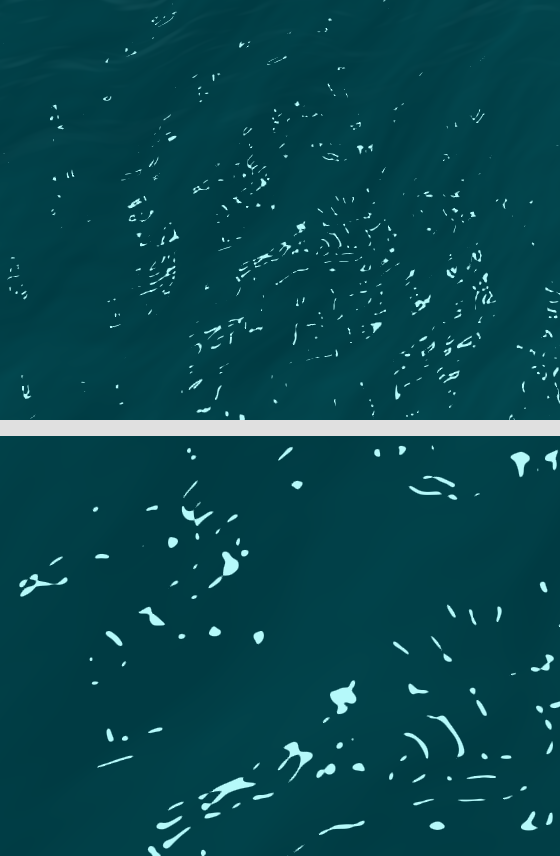
Top, the full canvas; bottom, a detail of the centre.
A Shadertoy shader for this texture:

```glsl
// Dark teal sea seen from above, with scattered sun glints.
// Layered sines give the wave slopes; a glint shows wherever the slope
// comes close to the one that mirrors the sun at that place.

const vec3 DEEP_WATER  = vec3(0.000, 0.232, 0.262);
const vec3 LIGHT_WATER = vec3(0.014, 0.300, 0.330);
const vec3 SKY_SHEEN   = vec3(0.045, 0.045, 0.045);
const vec3 GLINT       = vec3(0.710, 0.975, 0.980);

const vec2  SUN_CENTER    = vec2(0.82, 0.28); // middle of the glitter patch
const float SUN_SPREAD    = 0.35;             // size of the glitter patch
const float GLINT_RADIUS  = 0.275;            // slope tolerance of a glint
const int   GLINT_WAVES   = 44;
const float GLINT_K_LOW   = 18.0;             // wave numbers per canvas height
const float GLINT_K_HIGH  = 240.0;
const float GLINT_FALLOFF = 0.25;             // weakens the short waves
const float WAVE_HEADING  = -0.65;
const float HEADING_RANGE = 1.25;

const int   SWELL_WAVES   = 30;
const float SWELL_K_LOW   = 13.0;
const float SWELL_K_HIGH  = 150.0;
const float SWELL_SKEW    = 0.55;
const float SWELL_CONTRAST = 0.105;

const float TAU = 6.2831853;

float hash(float n) {
    return fract(sin(n * 12.9898 + 4.137) * 43758.5453);
}

// Wave number of layer i, spread evenly over the octaves
float waveNumber(float i, float count, float low, float high) {
    return low * pow(high / low, (i + hash(i + 0.3)) / count);
}

// Bends straight wave fronts into irregular curves
vec2 bend(vec2 p) {
    p += 0.022 * sin(vec2(9.0, 11.0) * p.yx + vec2(1.3, 4.1));
    return p + 0.008 * sin(vec2(27.0, 23.0) * p.yx + vec2(5.2, 0.7));
}

// Surface slope, about unit variance on each axis
vec2 waveSlope(vec2 p) {
    vec2 slope = vec2(0.0);
    float weight = 0.0;
    float count = float(GLINT_WAVES);
    for (int n = 0; n < GLINT_WAVES; n++) {
        float i = float(n);
        float k = waveNumber(i, count, GLINT_K_LOW, GLINT_K_HIGH);
        float amp = pow(k, -GLINT_FALLOFF);
        float heading = WAVE_HEADING + HEADING_RANGE * (2.0 * hash(i + 50.0) - 1.0);
        vec2 dir = vec2(cos(heading), sin(heading));
        slope += amp * dir * cos(k * dot(dir, p) + TAU * hash(i + 90.0));
        weight += amp * amp;
    }
    return slope * 2.0 * inversesqrt(weight);
}

// Soft streaks: waves that vary mainly across the curved crests
float swell(vec2 crest) {
    float sum = 0.0;
    float weight = 0.0;
    float count = float(SWELL_WAVES);
    for (int n = 0; n < SWELL_WAVES; n++) {
        float i = float(n);
        float k = waveNumber(i, count, SWELL_K_LOW, SWELL_K_HIGH);
        float skew = SWELL_SKEW * (2.0 * hash(i + 130.0) - 1.0);
        float amp = pow(k, -0.6);
        sum += amp * sin(k * (crest.y + skew * crest.x) + TAU * hash(i + 170.0));
        weight += amp * amp;
    }
    return sum * sqrt(2.0 / weight);
}

void mainImage(out vec4 fragColor, in vec2 fragCoord) {
    vec2 p = fragCoord / iResolution.y;
    vec2 bent = bend(p);

    // Waves shrink a little towards the far edge
    vec2 plane = vec2((bent.x - 0.67) * (1.0 + 0.3 * p.y), bent.y * (1.0 + 0.3 * p.y));

    // Crests steepen from left to right
    vec2 crest = vec2(bent.x + 0.6 * bent.y,
                      bent.y - 0.45 * bent.x - 0.30 * bent.x * bent.x);
    float streaks = swell(crest);

    // Water body: darkest in the middle, lighter to the lower right
    vec2 offset = p - vec2(0.62, 0.50);
    float light = 0.18 + 0.45 * dot(offset, offset) + 0.15 * (p.x - p.y - 0.17);
    light += SWELL_CONTRAST * streaks;
    vec3 color = mix(DEEP_WATER, LIGHT_WATER, clamp(light, 0.0, 1.3));

    // Faint grey sky sheen on short, flat ripples at the far left
    float ripples = swell(vec2(1.4 * bent.x + 3.0, 2.6 * bent.y - 0.5 * bent.x));
    float far = smoothstep(0.55, 1.05, p.y - 0.22 * p.x + 0.1);
    color += SKY_SHEEN * far * smoothstep(0.4, 2.4, ripples);

    // Sun glints, with edges smoothed over one pixel
    vec2 mirrorSlope = (p - SUN_CENTER) / SUN_SPREAD;
    float miss = length(waveSlope(plane) - mirrorSlope);
    float edge = max(fwidth(miss), 0.02);
    float glint = clamp((GLINT_RADIUS - miss) / edge + 0.5, 0.0, 1.0);
    color = mix(color, GLINT, glint);

    fragColor = vec4(color, 1.0);
}
```
